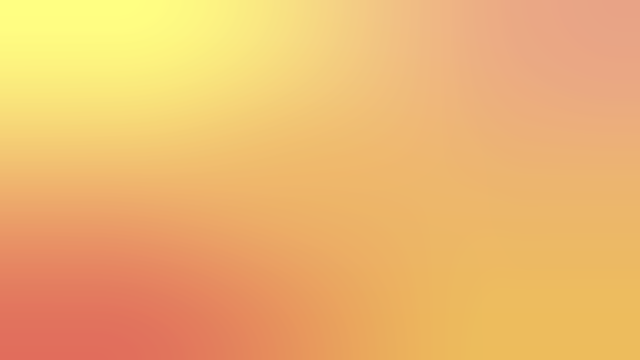
Reproduce this background procedurally as a WebGL 2 fragment shader.

```glsl
#version 300 es
precision highp float;
// Soft mesh gradient: lemon, peach, coral and amber corners blended by
// smooth horizontal and vertical ramps, with a rose tint in one corner, a
// golden glow in the middle and faint soft-edged tonal contours.

#define LEMON vec3(1.00, 1.00, 0.51)
#define PEACH vec3(0.927, 0.675, 0.52)
#define ROSE  vec3(0.91, 0.64, 0.525)
#define CORAL vec3(0.88, 0.43, 0.36)
#define AMBER vec3(0.93, 0.74, 0.36)
#define GOLD  vec3(0.93, 0.71, 0.395)
#define TOP_RAMP    vec2(0.18, 0.83)
#define BOTTOM_RAMP vec2(0.15, 0.79)
#define RISE_RAMP   vec2(0.00, 1.00)
#define GLOW_AMOUNT 0.45
#define GLOW_RADIUS 0.30
#define TONE_LEVELS 110.0

uniform vec2 u_resolution;
out vec4 fragColor;

float ramp(vec2 range, float x) {
    return smoothstep(range.x, range.y, x);
}

// Gathers each channel into shallow steps with softened edges.
vec3 contour(vec3 color) {
    vec3 level = color * TONE_LEVELS;
    return (floor(level) + smoothstep(0.2, 0.8, fract(level))) / TONE_LEVELS;
}

void main() {
    vec2 uv = gl_FragCoord.xy / u_resolution;

    // Blend each horizontal edge, then blend upward between them.
    vec3 bottom = mix(CORAL, AMBER, ramp(BOTTOM_RAMP, uv.x));
    vec3 top = mix(LEMON, PEACH, ramp(TOP_RAMP, uv.x));
    vec3 color = mix(bottom, top, ramp(RISE_RAMP, uv.y));

    // Rose tint, strongest in the upper right corner.
    float corner = ramp(vec2(0.68, 0.97), uv.x) * ramp(vec2(0.5, 1.0), uv.y);
    color = mix(color, ROSE, corner);

    // Golden warmth around the centre.
    vec2 offset = (uv - 0.5) / GLOW_RADIUS;
    color = mix(color, GOLD, GLOW_AMOUNT * exp(-dot(offset, offset) * 2.0));

    fragColor = vec4(contour(color), 1.0);
}
```
